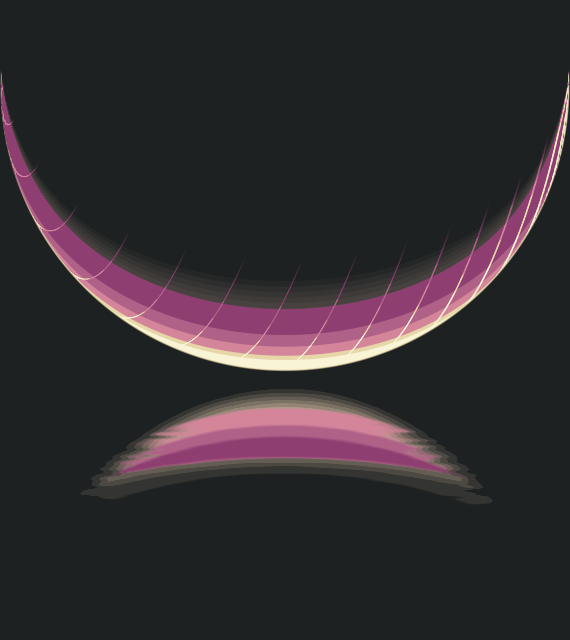
A Shadertoy shader for this background:

```glsl
// A dark planet lit from below as a banded crescent, with its soft reflection.
// Half-ellipse levels across the disc pick the bands; curved meridians add
// thin streaks, and stacked parabolas with streaky noise form the reflection.

#define RADIUS 0.444
#define CENTER_Y 0.8646
#define STREAK_WIDTH 0.0011
#define STREAK_LIFT 0.4
#define GLOW_STEPS 6.0
#define RAGGEDNESS 0.16

const vec3 NIGHT  = vec3(0.112, 0.128, 0.130);
const vec3 UMBER  = vec3(0.310, 0.285, 0.270);
const vec3 PURPLE = vec3(0.560, 0.245, 0.445);
const vec3 MAUVE  = vec3(0.690, 0.380, 0.530);
const vec3 PINK   = vec3(0.830, 0.520, 0.605);
const vec3 SAND   = vec3(0.900, 0.840, 0.660);
const vec3 CREAM  = vec3(0.975, 0.955, 0.840);
const vec3 TAN    = vec3(0.670, 0.605, 0.525);

float hash(vec2 p) {
    return fract(sin(dot(p, vec2(127.1, 311.7))) * 43758.5453);
}

float noise(vec2 p) {
    vec2 i = floor(p), f = fract(p);
    f = f * f * (3.0 - 2.0 * f);
    return mix(mix(hash(i), hash(i + vec2(1, 0)), f.x),
               mix(hash(i + vec2(0, 1)), hash(i + vec2(1, 1)), f.x), f.y);
}

// Rounds a ramp into soft-edged steps.
float posterize(float v) {
    v = clamp(v, 0.0, 1.0) * GLOW_STEPS;
    return (floor(v) + smoothstep(0.8, 1.0, fract(v))) / GLOW_STEPS;
}

float edge(float level, float v, float soft) {
    return smoothstep(level - soft, level + soft, v);
}

// Colour of the crescent at light level s.
vec3 crescent(float s, float soft) {
    vec3 c = mix(NIGHT, UMBER, posterize((s - 0.667) / 0.116));
    c = mix(c, PURPLE, edge(0.783, s, soft));
    c = mix(c, MAUVE, edge(0.874, s, soft));
    c = mix(c, PINK, edge(0.915, s, soft));
    c = mix(c, SAND, edge(0.947, s, soft));
    return mix(c, CREAM, edge(0.962, s, soft));
}

// Disc in units of its radius, y pointing down.
vec3 planet(vec2 q, float pixel) {
    float halfHeight = sqrt(max(1.0 - q.x * q.x, 0.0004));
    float s = q.y / halfHeight;
    float soft = 0.7 * pixel / halfHeight;

    // Bright bands taper towards the sides; the dim ones wrap past the middle.
    float level = s - 0.085 * q.x * q.x * smoothstep(0.78, 0.96, s);
    float wrapped = (q.y + 0.1 * pow(abs(q.x), 8.0)) / halfHeight;
    level = max(level, min(wrapped, 0.86));
    vec3 color = crescent(level, soft);

    // Slanted meridians, spaced closer to the right.
    float slant = asin(clamp(q.x, -1.0, 1.0)) + 0.33 * asin(clamp(s, -1.0, 1.0));
    float meridian = slant * (4.727 + 0.558 * slant) - 1.355;
    float slope = length(vec2(dFdx(meridian), dFdy(meridian))) * iResolution.y;
    float gap = abs(meridian - round(meridian)) / max(slope, 0.001);
    float width = STREAK_WIDTH * (1.0 + 0.6 * max(q.x, 0.0));
    float streak = 1.0 - smoothstep(0.3 * width, width + 0.3 / iResolution.y, gap);
    streak *= smoothstep(0.58, 0.78, wrapped);
    float lift = STREAK_LIFT * max(1.0 - level, 0.0) + 0.01 + 0.04 * max(q.x, 0.0);
    color = mix(color, crescent(level + lift, soft), streak);

    // Fine bright rim on the lower limb.
    float rim = smoothstep(0.994, 0.998, length(q)) * smoothstep(0.2, 0.6, q.y);
    return mix(color, SAND, rim);
}

vec3 reflection(vec2 q) {
    float d = abs(q.x), d2 = d * d;
    float ragged = noise(q * vec2(7.0, 90.0)) - 0.5;
    float side = d + RAGGEDNESS * ragged * smoothstep(0.1, 0.5, d);
    float y = q.y + 0.004 * ragged;

    // Tan haze above and dim haze below, both fading at the tips.
    float top = 1.053 + 0.61 * d2;
    float bottom = 1.396 + 0.31 * d2;
    float purpleEnd = 1.305 + 0.17 * d2;
    float rise = (y - top) / 0.075 * (1.0 - smoothstep(0.22, 0.85, side));
    float fall = 0.38 * (bottom - y) / (bottom - purpleEnd);
    fall = mix(1.0, fall, edge(purpleEnd, y, 0.05));
    float haze = min(rise, fall) * (1.0 - smoothstep(0.58, 0.84, side));
    vec3 color = mix(NIGHT, TAN, posterize(haze));

    // Coloured layers in reversed order.
    float above = 1.0 - edge(purpleEnd, y, 0.008);
    float pink = edge(1.132 + 0.41 * d2, y, 0.007) * (1.0 - smoothstep(0.28, 0.52, side));
    float mauve = edge(1.191 + 0.375 * d2, y, 0.007) * (1.0 - smoothstep(0.42, 0.56, side));
    float purple = edge(1.232 + 0.36 * d2, y, 0.007) * (1.0 - smoothstep(0.56, 0.65, side));
    color = mix(color, PINK, pink * above);
    color = mix(color, MAUVE, mauve * above);
    return mix(color, PURPLE, purple * above);
}

void mainImage(out vec4 fragColor, in vec2 fragCoord) {
    vec2 p = fragCoord / iResolution.y;
    vec2 center = vec2(0.5 * iResolution.x / iResolution.y, CENTER_Y);
    vec2 q = vec2(p.x - center.x, center.y - p.y) / RADIUS;
    float pixel = 1.0 / (RADIUS * iResolution.y);
    float disc = 1.0 - edge(1.0, length(q), pixel);
    fragColor = vec4(mix(reflection(q), planet(q, pixel), disc), 1.0);
}
```
